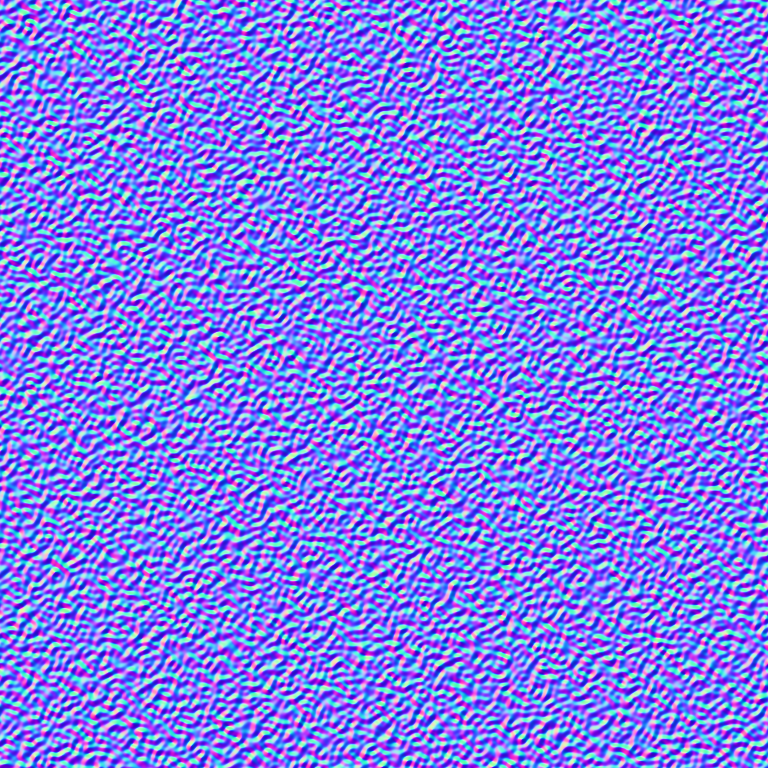
This texture map is drawn by a Shadertoy shader. Its source:

```glsl
// Slope of a rough surface built from many sine waves
vec2 surfaceSlope(vec2 p) {
    vec2 slope = vec2(0.0);
    for (int i = 1; i <= 96; i++) {
        float n = float(i);
        // Even spread of directions and pitches, scrambled phases
        float angle = 1.82 + 2.5 * (fract(n * 0.7549) - 0.5);
        float frequency = mix(42.0, 116.0, fract(n * 0.5698));
        float phase = 6.2832 * fract(sin(n * 12.99) * 4375.5);
        vec2 direction = vec2(cos(angle), sin(angle));
        slope += direction * cos(6.2832 * frequency * dot(p, direction) + phase);
    }
    return 0.15 * slope;
}

void mainImage(out vec4 fragColor, in vec2 fragCoord) {
    vec2 p = fragCoord / iResolution.y;

    // Flip the green axis, then make the lit slopes rarer and steeper
    vec2 slope = surfaceSlope(p) * vec2(1.0, -1.0);
    slope += 0.15 * (slope * slope - vec2(0.4, 0.65));
    vec3 normal = normalize(vec3(slope, 1.0));

    // Pack into colour with boosted contrast
    vec3 color = 0.5 + vec3(0.64, 0.64, 0.58) * normal;
    fragColor = vec4(clamp(color, 0.0, 1.0), 1.0);
}
```
